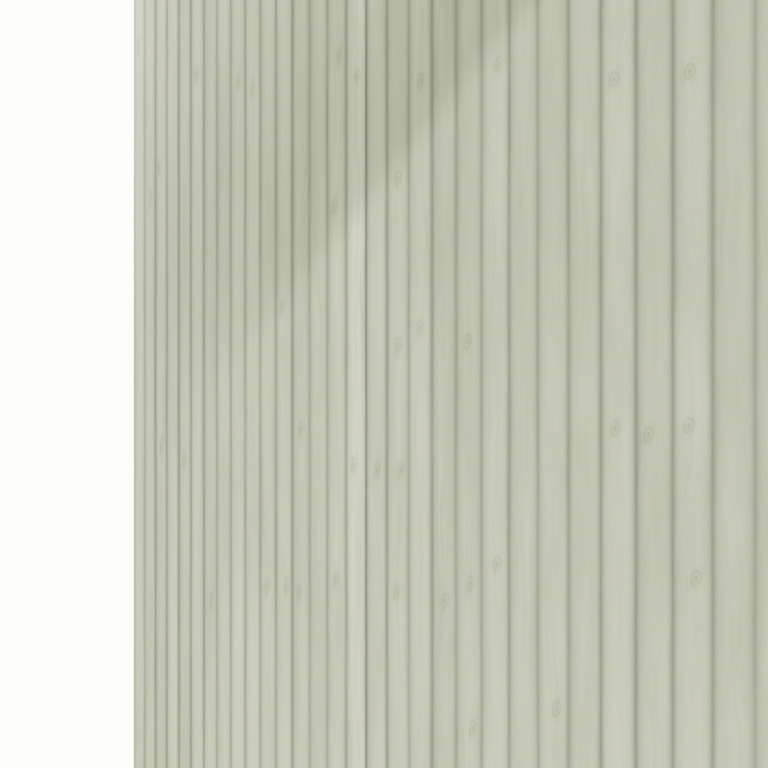
This texture is drawn by a WebGL 2 fragment shader. Its source:

```glsl
#version 300 es
precision highp float;
// Pale sage slatted wall receding to the left beside a white gap.
// A projective mapping turns x into an even slat count; each slat gets
// a soft groove, its own tone, stretched grain and a few small knots.
uniform vec2 u_resolution;
out vec4 fragColor;

float hash(vec2 p) {
  return fract(sin(dot(p, vec2(127.1, 311.7))) * 43758.5453);
}

float noise(vec2 p) {
  vec2 i = floor(p), f = fract(p);
  f = f * f * (3.0 - 2.0 * f);
  return mix(mix(hash(i), hash(i + vec2(1, 0)), f.x),
             mix(hash(i + vec2(0, 1)), hash(i + vec2(1, 1)), f.x), f.y);
}

float fbm(vec2 p) {
  float sum = 0.0, amp = 0.5;
  for (int i = 0; i < 4; i++) {
    sum += amp * noise(p);
    p = p * 2.03 + 7.3;
    amp *= 0.5;
  }
  return sum;
}

// Dark slanted flecks, at most one in each tall cell of a slat
float knots(float id, float across, float y) {
  float row = floor(y * 6.0);
  vec2 cell = vec2(id, row);
  vec2 q = vec2(across, fract(y * 6.0));
  q -= vec2(0.35 + 0.3 * hash(cell + 3.1), 0.3 + 0.4 * hash(cell + 8.7));
  q.y -= q.x * 0.12;
  float r = length(q * vec2(3.2, 8.0));
  float rings = 0.65 + 0.35 * sin(r * 14.0 + 4.0 * noise(q * 12.0));
  return step(0.78, hash(cell)) * smoothstep(1.0, 0.1, r) * rings;
}

void main() {
  vec2 uv = gl_FragCoord.xy / u_resolution;
  float px = 1.0 / u_resolution.x;

  // Perspective: even slats along the wall, wider toward the right
  float edge = 0.1745;
  float d = max(uv.x - edge, 0.0);
  float depth = 0.01352 + 0.01777 * d;
  float n = d / depth;
  float id = floor(n), across = fract(n);
  float pxSlat = px * 0.01352 / (depth * depth);

  // Slat body: tone per slat, gentle rounding, grain and blotches
  vec3 sage = vec3(0.745, 0.752, 0.69);
  float tone = 0.022 * (hash(vec2(id, 5.0)) - 0.5);
  tone += 0.022 * smoothstep(0.1, 0.4, across) * smoothstep(1.0, 0.65, across);
  float plank = id * 17.3;
  float warp = 0.5 * fbm(vec2(across * 2.0 + plank, uv.y * 9.0));
  float grain = fbm(vec2((across + warp) * 9.0 + plank, uv.y * 7.0));
  tone += 0.035 * (grain - 0.47);
  tone += 0.05 * (fbm(vec2(across * 1.5 + plank, uv.y * 6.0 + id)) - 0.47);
  tone -= 0.06 * knots(id, across, uv.y);

  // One paler plank with stronger figure, ending at the panel joint
  float pale = step(abs(id - 15.0), 0.1);
  tone += pale * (0.018 + 0.035 * (grain - 0.45));

  // Grooves: soft recess and a narrow dark line
  float gap = min(across, 1.0 - across);
  float weight = 0.75 + 0.5 * hash(vec2(floor(n + 0.5), 2.0));
  float recess = 1.0 - smoothstep(0.02, 0.15 + pxSlat, gap);
  float line = 1.0 - smoothstep(0.01, 0.045 + pxSlat, gap);
  tone -= weight * (0.055 * recess + 0.05 * line);
  float joint = 1.0 - smoothstep(0.0, 0.03 + pxSlat, abs(n - 16.0));
  tone -= 0.06 * joint;

  // Daylight: brighter low and left, with a diagonal soft shadow
  float slant = uv.x - 0.697 - 0.83 * (uv.y - 1.0);
  float shadow = smoothstep(0.025, -0.03, slant) * smoothstep(-0.5, -0.02, slant);
  tone -= 0.05 * shadow * smoothstep(0.4, 0.8, uv.y);
  tone += 0.02 * (1.0 - uv.y) - 0.005;
  tone += 0.05 * exp(-d * 14.0) * smoothstep(0.3, 1.0, uv.y);
  vec3 wall = sage + tone * vec3(1.0, 0.99, 1.02);
  wall = mix(wall, vec3(0.82, 0.825, 0.8), 0.35 * exp(-d * 22.0) * uv.y);

  // White gap at the left, with a smooth boundary
  vec3 white = vec3(0.992, 0.992, 0.99);
  float cover = smoothstep(edge - px, edge + px, uv.x);
  fragColor = vec4(mix(white, wall, cover), 1.0);
}
```
